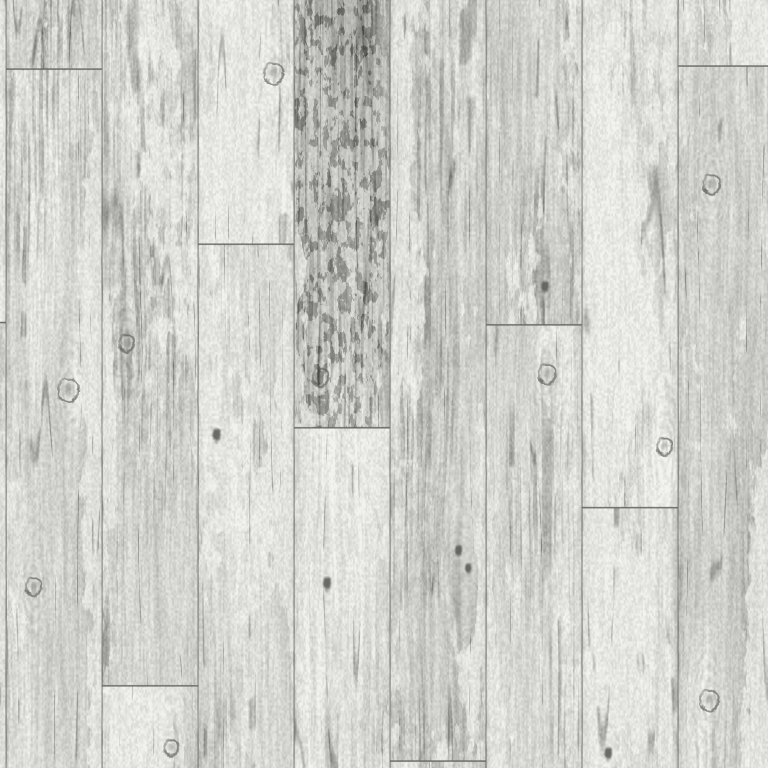
A Shadertoy shader for this texture:

```glsl
// Whitewashed timber: eight upright boards across, each column cut by one butt joint.
// Stretched value noise makes the grain, thresholded noise the flaking paint and worn
// specks, and a short loop bends the grain around knots scattered by a sineless hash.

const float COLUMNS = 8.0;
const float SHIFT = 0.008;      // left margin before the first seam
const float WIDTH = 1.0 / COLUMNS;
const float EDGE_JOINT = 0.58;  // joint of the sliver at the far left
const int KNOTS = 2;

// Joint height per column, then wear of the boards below and above it.
const float JOINT[8] = float[8](0.910, 0.107, 0.682, 0.443, 0.009, 0.577, 0.339, 0.914);
const float WEAR_LOW[8] = float[8](0.40, 0.45, 0.34, 0.22, 0.50, 0.30, 0.22, 0.46);
const float WEAR_HIGH[8] = float[8](0.65, 0.50, 0.24, 0.85, 0.54, 0.64, 0.34, 0.40);

float hash(vec2 p) {
    vec3 q = fract(p.xyx * 0.1031);
    q += dot(q, q.yzx + 33.33);
    return fract((q.x + q.y) * q.z);
}

float noise(vec2 p) {
    vec2 i = floor(p), f = fract(p);
    f = f * f * (3.0 - 2.0 * f);
    return mix(mix(hash(i), hash(i + vec2(1, 0)), f.x),
               mix(hash(i + vec2(0, 1)), hash(i + vec2(1, 1)), f.x), f.y);
}

float fbm(vec2 p) {
    float sum = 0.0, gain = 0.5;
    for (int i = 0; i < 4; i++) {
        sum += gain * noise(p);
        p = p * 2.03 + 17.7;
        gain *= 0.5;
    }
    return sum / 0.9375;
}

// Soft line of the given half width around distance zero.
float line(float d, float halfWidth, float px) {
    return 1.0 - smoothstep(halfWidth - 0.5 * px, halfWidth + px, abs(d));
}

// Darkness of one knot: uneven rim and core for large ones, an oval spot for small ones.
float knotShade(vec2 d, float r, float large, float px) {
    float dist = length(d * vec2(1.0, mix(0.6, 0.85, large)));
    dist += 0.5 * r * (fbm(d * 170.0 + 40.0) - 0.5);
    float rim = line(dist - r, 0.0010, px) * mix(0.4, 0.9, noise(d * 120.0 + 9.0));
    float core = (1.0 - smoothstep(0.1 * r, 0.8 * r, dist)) * 0.35;
    float spot = 1.0 - smoothstep(0.5 * r, r + px, dist);
    return mix(spot, rim + core, large);
}

// Brightness of bare wood; region tells where it is weathered.
float bareWood(vec2 p, float wear, float region) {
    float v = 0.848 - 0.13 * (wear - 0.4);
    v += 0.13 * (fbm(p * vec2(170.0, 5.0)) - 0.5);
    v += 0.08 * (noise(p * vec2(420.0, 20.0)) - 0.5);
    v += 0.19 * (fbm(p * vec2(18.0, 2.5) + 9.0) - 0.5);
    float streaks = smoothstep(0.5, 0.8, noise(p * vec2(340.0, 11.0) + 31.0));
    float specks = smoothstep(0.5, 0.62, fbm(p * vec2(170.0, 75.0) + 5.0));
    float blotches = smoothstep(0.6, 0.9, wear) * 0.17;
    return v - region * (0.13 * streaks + (0.05 + blotches) * specks);
}

// Coverage of leftover paint: long ragged patches, thicker along one side of the board.
float paintMask(vec2 p, float x, float wear, float side) {
    float sideDist = mix(x, 1.0 - x, side);
    float bias = 0.2 * exp(-7.0 * sideDist) - 0.28 * (wear - 0.35);
    float patches = 0.68 * fbm(p * vec2(17.0, 3.0) + 3.0);
    float flakes = 0.32 * fbm(p * vec2(130.0, 40.0) + 71.0);
    return smoothstep(0.535, 0.595, patches + flakes + bias);
}

void mainImage(out vec4 fragColor, in vec2 fragCoord) {
    vec2 uv = fragCoord / iResolution.xy;
    float px = 1.0 / iResolution.y;

    // Board layout
    float u = (uv.x - SHIFT) * COLUMNS;
    float column = floor(u), x = u - column;
    int c = int(mod(column, COLUMNS));
    float joint = column < 0.0 ? EDGE_JOINT : JOINT[c];
    float upper = step(joint, uv.y);
    float wear = upper > 0.5 ? WEAR_HIGH[c] : WEAR_LOW[c];
    float seed = float(c) + COLUMNS * upper + 1.0;
    vec2 local = vec2(x * WIDTH, uv.y);
    vec2 p = local + seed * vec2(0.53, 1.31);
    p.x += 0.005 * (fbm(local * vec2(14.0, 4.0) + seed * 7.0) - 0.5);

    // Knots darken the wood and push the grain aside
    float knots = 0.0, rings = 0.0;
    for (int i = 0; i < KNOTS; i++) {
        vec2 key = vec2(float(c) * 5.0 + 2.0, float(i) * 11.0 + 3.0);
        vec2 centre = vec2(mix(0.12, 0.88, hash(key)) * WIDTH, hash(key + 37.0));
        float same = 1.0 - abs(step(joint, centre.y) - upper);
        float large = step(0.5, hash(key + 71.0));
        float r = mix(0.006, 0.012, large) * mix(0.75, 1.1, hash(key + 19.0));
        vec2 d = local - centre;
        float oval = length(d * vec2(1.0, 0.3));
        float near = same * exp(-oval * 55.0);
        p.x -= 0.6 * d.x * near;
        rings += large * near * cos(oval * 1100.0 + 7.0 * fbm(local * 60.0));
        knots = max(knots, same * knotShade(d, r, large, px));
    }

    // Wood, worn areas and paint
    float weathered = fbm(p * vec2(14.0, 2.8) + 53.0) + 0.4 * (wear - 0.45);
    float region = smoothstep(0.38, 0.68, weathered);
    float v = bareWood(p, wear, region) - 0.05 * rings;
    float paint = paintMask(p, x, wear, step(0.6, hash(vec2(seed, 8.0))));
    v = mix(v, 0.925 + 0.05 * (noise(p * vec2(300.0, 20.0)) - 0.5), 0.75 * paint);
    v += 0.10 * (noise(p * vec2(480.0, 300.0)) - 0.5);

    // Fine upright cracks, broken into runs
    float crack = 1.0 - smoothstep(0.0, 0.045, abs(noise(p * vec2(65.0, 2.0)) - 0.5));
    v -= 0.20 * crack * smoothstep(0.45, 0.7, noise(p * vec2(70.0, 26.0) + 13.0));
    v = mix(v, 0.36, 0.9 * min(knots, 1.0));

    // Shaded board sides, seams and butt joints
    float sideDist = min(x, 1.0 - x) * WIDTH;
    float rough = noise(vec2(column * 9.0 + 0.5, uv.y * 50.0));
    float fray = noise(vec2(uv.x * 400.0, uv.y * 70.0));
    v -= 0.17 * exp(-sideDist * 150.0) * mix(0.3, 1.0, rough) * fray;
    v = mix(v, 0.48, line(sideDist, 0.0007, px) * mix(0.45, 0.9, rough));
    v = mix(v, 0.40, line(uv.y - joint, 0.0007, px) * 0.9);

    v = clamp(v, 0.3, 0.95);
    fragColor = vec4(v, v, v - 0.012, 1.0);
}
```
